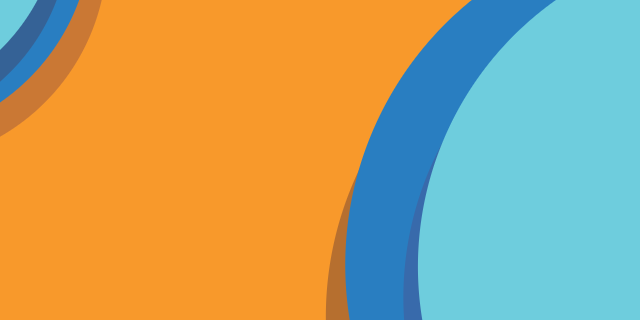
Write a WebGL 2 fragment shader that draws this background.

```glsl
#version 300 es
precision highp float;
// Flat orange backdrop with two layered, shadowed discs: upper left corner and right side.

uniform vec2 u_resolution;
out vec4 outColor;

// Palette
const vec3 ORANGE       = vec3(0.973, 0.600, 0.170);
const vec3 CYAN         = vec3(0.430, 0.804, 0.867);
const vec3 BLUE         = vec3(0.160, 0.494, 0.757);
const vec3 CORNER_BROWN = vec3(0.793, 0.470, 0.204);
const vec3 CORNER_NAVY  = vec3(0.208, 0.385, 0.588);
const vec3 SIDE_BROWN   = vec3(0.714, 0.437, 0.186);
const vec3 SIDE_NAVY    = vec3(0.218, 0.416, 0.670);

// Discs as (centre x, centre y, radius), in canvas heights
const vec3 CORNER_OUTER_SHADOW = vec3(-0.3292, 1.1495, 0.6641);
const vec3 CORNER_OUTER        = vec3(-0.3768, 1.2266, 0.6641);
const vec3 CORNER_INNER_SHADOW = vec3(-0.4198, 1.2250, 0.6380);
const vec3 CORNER_INNER        = vec3(-0.4458, 1.3003, 0.6380);
const vec3 SIDE_OUTER_SHADOW   = vec3(2.0833, 0.0104, 1.0651);
const vec3 SIDE_OUTER          = vec3(2.1440, 0.1719, 1.0651);
const vec3 SIDE_INNER_SHADOW   = vec3(2.2813, 0.0703, 1.0208);
const vec3 SIDE_INNER          = vec3(2.3268, 0.1667, 1.0208);

// Antialiased coverage of a disc
float discMask(vec2 p, vec3 disc) {
    float dist = length(p - disc.xy) - disc.z;
    return clamp(0.5 - dist * u_resolution.y, 0.0, 1.0);
}

// Paints an outer disc with its shadow, then an inner shadow and inner disc clipped to it
vec3 paintDiscs(vec3 base, vec2 p, vec3 outerShadow, vec3 outer, vec3 innerShadow,
                vec3 inner, vec3 brown, vec3 navy) {
    vec3 face = mix(BLUE, navy, discMask(p, innerShadow));
    face = mix(face, CYAN, discMask(p, inner));
    vec3 color = mix(base, brown, discMask(p, outerShadow));
    return mix(color, face, discMask(p, outer));
}

void main() {
    vec2 p = gl_FragCoord.xy / u_resolution.y;

    vec3 color = paintDiscs(ORANGE, p, CORNER_OUTER_SHADOW, CORNER_OUTER,
                            CORNER_INNER_SHADOW, CORNER_INNER, CORNER_BROWN, CORNER_NAVY);
    color = paintDiscs(color, p, SIDE_OUTER_SHADOW, SIDE_OUTER,
                       SIDE_INNER_SHADOW, SIDE_INNER, SIDE_BROWN, SIDE_NAVY);

    outColor = vec4(color, 1.0);
}
```
